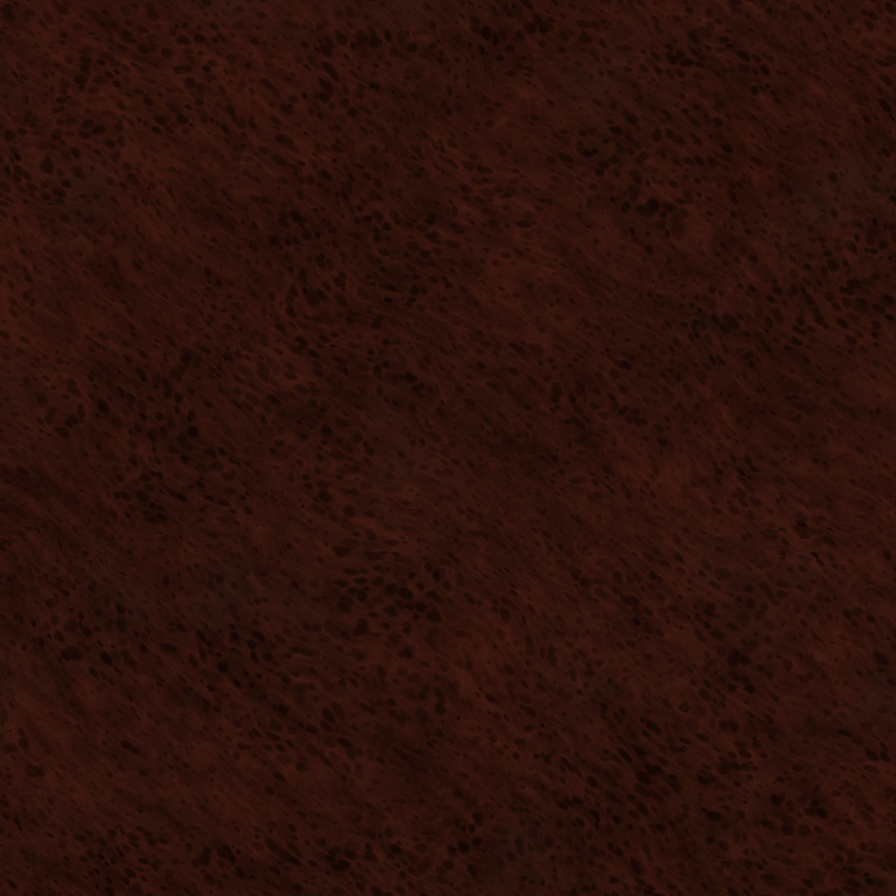
Write a WebGL 2 fragment shader that draws this texture.

```glsl
#version 300 es
precision highp float;
// Dark brown leather with slanted oval pores, fine fibres and soft mottling.

#define GRAIN_ANGLE -0.68
#define PORE_CELLS vec2(56.0, 88.0)
#define PORE_DEPTH 0.074
#define RIM_LIGHT 0.012
#define STREAK_GAIN 0.105
#define FIBRE_GAIN 0.036
#define MOTTLE_GAIN 0.075
#define GRAIN_GAIN 0.022
#define BASE_COLOR vec3(0.174, 0.065, 0.038)
#define TONE_TINT vec3(1.0, 0.44, 0.32)
#define HAZE_COLOR vec3(0.19, 0.105, 0.08)

uniform vec2 u_resolution;
out vec4 fragColor;

vec2 hash2(vec2 p) {
    vec3 h = fract(p.xyx * vec3(0.1031, 0.1030, 0.0973));
    h += dot(h, h.yzx + 33.33);
    return fract((h.xx + h.yz) * h.zy);
}

float noise(vec2 p) {
    vec2 i = floor(p), f = fract(p);
    vec2 u = f * f * (3.0 - 2.0 * f);
    float low = mix(hash2(i).x, hash2(i + vec2(1, 0)).x, u.x);
    float high = mix(hash2(i + vec2(0, 1)).x, hash2(i + vec2(1, 1)).x, u.x);
    return mix(low, high, u.y);
}

float fbm(vec2 p) {
    float sum = 0.0, gain = 0.5;
    for (int i = 0; i < 4; i++) {
        sum += gain * noise(p);
        p = mat2(0.8, 0.6, -0.6, 0.8) * p * 2.03 + 17.3;
        gain *= 0.5;
    }
    return sum / 0.9375;
}

// Streaks keep their axis through every octave.
float streaks(vec2 p) {
    return 0.55 * noise(p) + 0.3 * noise(p * 2.1 + 9.7) + 0.15 * noise(p * 4.3 + 31.1);
}

mat2 rotation(float a) {
    return mat2(cos(a), -sin(a), sin(a), cos(a));
}

// x: pore darkness, y: light rim around it.
vec2 pores(vec2 p, float crowding) {
    vec2 cell = floor(p), result = vec2(0.0);
    float ragged = 0.35 * (noise(p * 3.5) - 0.5);
    for (int y = -1; y <= 1; y++) {
        for (int x = -1; x <= 1; x++) {
            vec2 id = cell + vec2(x, y);
            vec2 jitter = hash2(id + 5.0);
            vec2 shape = hash2(id + 71.0);
            vec2 offset = rotation((shape.y - 0.5) * 0.9) * (p - id - jitter);
            float radius = mix(0.16, 0.46, shape.x) * mix(0.7, 1.3, crowding);
            float d = length(offset) / radius + ragged;
            float depth = mix(0.45, 1.0, shape.y) * mix(0.65, 1.15, crowding);
            float ring = (d - 1.2) / 0.22;
            result.x = max(result.x, depth * (1.0 - smoothstep(0.45, 1.1, d)));
            result.y = max(result.y, exp(-ring * ring) * shape.x);
        }
    }
    return result;
}

void main() {
    vec2 uv = gl_FragCoord.xy / min(u_resolution.x, u_resolution.y);

    // Bend the grain gently, then turn it to its main direction.
    vec2 bend = vec2(fbm(uv * 6.0 + 3.0), fbm(uv * 6.0 + 41.0)) - 0.5;
    vec2 ripple = vec2(noise(uv * 38.0), noise(uv * 38.0 + 57.0)) - 0.5;
    vec2 grain = rotation(-GRAIN_ANGLE) * vec2(1.0, -1.0) * 0.0;
    float c = cos(GRAIN_ANGLE), s = sin(GRAIN_ANGLE);
    vec2 warped = uv + 0.05 * bend + 0.006 * ripple;
    grain += vec2(dot(warped, vec2(c, s)), dot(warped, vec2(-s, c))) + 4.0;

    // Pores gather in loose groups.
    float crowding = smoothstep(0.28, 0.72, fbm(grain * vec2(14.0, 22.0)));
    vec2 pore = pores(grain * PORE_CELLS, crowding);

    // Fibres and mottling.
    float streak = streaks(grain * vec2(28.0, 85.0)) - 0.5;
    float ridge = 1.0 - abs(2.0 * noise(grain * vec2(42.0, 150.0) + 13.0) - 1.0);
    float fibre = pow(ridge, 4.0) - 0.25;
    float mottle = fbm(uv * 7.0 + 23.0) - 0.5;
    float speck = noise(uv * 330.0) - 0.5;

    float tone = 0.009 + MOTTLE_GAIN * mottle + STREAK_GAIN * streak;
    tone += FIBRE_GAIN * fibre * (1.0 - pore.x) + GRAIN_GAIN * speck;
    tone += RIM_LIGHT * pore.y * (1.0 - pore.x) - PORE_DEPTH * pore.x;
    vec3 color = BASE_COLOR + TONE_TINT * tone;

    // Redder and duller areas, with a few dusty patches.
    color.r += 0.012 * (noise(uv * 11.0 + 80.0) - 0.5);
    float haze = smoothstep(0.6, 0.85, fbm(uv * 9.0 + 61.0));
    color = mix(color, HAZE_COLOR, 0.35 * haze * (1.0 - 0.6 * pore.x));

    fragColor = vec4(max(color, vec3(0.075, 0.022, 0.012)), 1.0);
}
```
